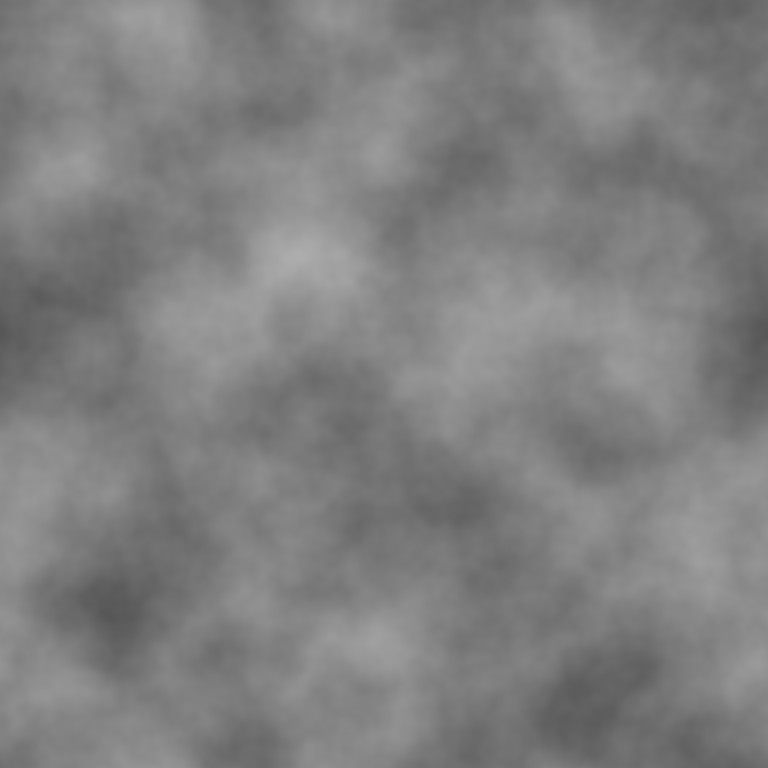
This texture is drawn by a three.js fragment shader. Its source:

```glsl
varying vec2 vUv;

// Random unit gradient for a lattice cell, wrapped at the period
vec2 cellGradient(vec2 cell, float period, float seed) {
  vec2 wrapped = mod(cell, period) + seed * 7.0;
  vec3 h = fract(wrapped.xyx * vec3(0.1031, 0.1030, 0.0973));
  h += dot(h, h.yzx + 33.33);
  float angle = 6.28318 * fract((h.x + h.y) * h.z);
  return vec2(cos(angle), sin(angle));
}

// Gradient noise that repeats every `period` cells
float tileNoise(vec2 p, float period, float seed) {
  vec2 cell = floor(p);
  vec2 f = p - cell;
  vec2 fade = f * f * f * (f * (f * 6.0 - 15.0) + 10.0);
  vec2 right = vec2(1.0, 0.0);
  vec2 up = vec2(0.0, 1.0);
  float a = dot(cellGradient(cell, period, seed), f);
  float b = dot(cellGradient(cell + right, period, seed), f - right);
  float c = dot(cellGradient(cell + up, period, seed), f - up);
  float d = dot(cellGradient(cell + 1.0, period, seed), f - 1.0);
  return mix(mix(a, b, fade.x), mix(c, d, fade.x), fade.y);
}

// Octaves of doubling frequency, shifted so their lattices do not line up
float cloudNoise(vec2 uv) {
  float sum = 0.0;
  float amplitude = 1.0;
  float period = 4.0;
  for (int octave = 0; octave < 5; octave++) {
    float seed = float(octave) + 3.0;
    vec2 shift = fract(seed * vec2(0.618, 0.377));
    sum += amplitude * tileNoise(uv * period + shift, period, seed);
    amplitude *= 0.53;
    period *= 2.0;
  }
  return sum;
}

void main() {
  float grey = 0.5 + 0.21 * cloudNoise(vUv);
  gl_FragColor = vec4(vec3(grey), 1.0);
}
```
